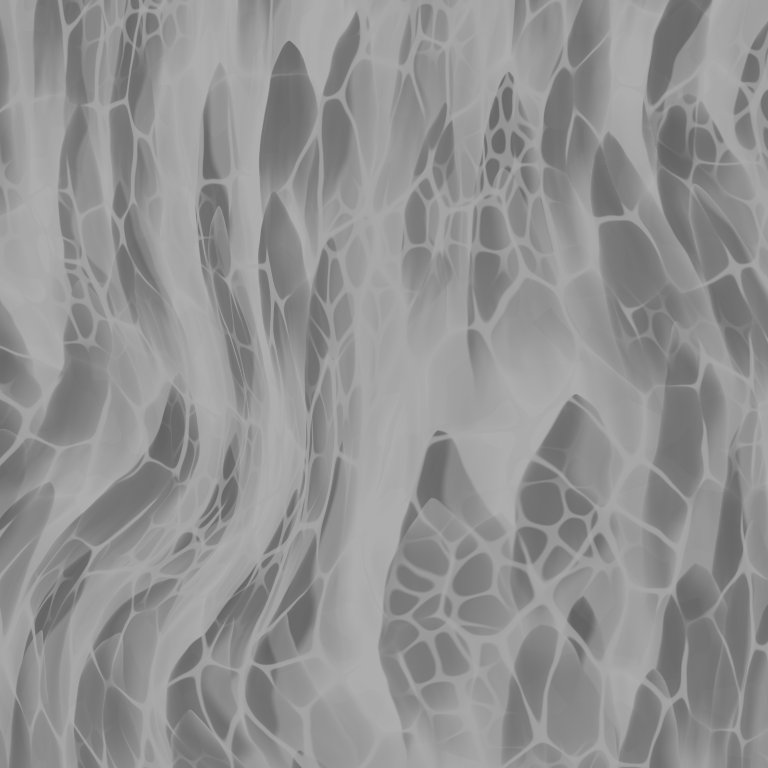
A WebGL 1 fragment shader for this texture:

```glsl
precision highp float;
// Grey cliff of overlapping pointed rock shards, crossed by pale branching veins.

#define SHARD_FREQ vec2(8.2, 4.6)   // shards per canvas, across and up
#define VEIN_FREQ vec2(17.0, 8.0)   // coarse cracks
#define CRACK_FREQ vec2(31.0, 19.0) // fine cracks
#define VEIN_WIDTH 0.0025
#define SOFT 0.0016                 // edge smoothing
#define DARK 0.405
#define MID 0.505
#define PALE 0.655
#define BEND 0.22                   // strength of the large warp
#define TWIRL 0.9                   // lean of the slanted outcrop, radians

uniform vec2 u_resolution;

float hash(vec2 p) {
  return fract(sin(dot(p, vec2(127.1, 311.7))) * 43758.5453);
}

vec2 hash2(vec2 p) {
  return vec2(hash(p), hash(p + 37.3));
}

float noise(vec2 p) {
  vec2 i = floor(p), f = fract(p);
  f = f * f * (3.0 - 2.0 * f);
  return mix(mix(hash(i), hash(i + vec2(1.0, 0.0)), f.x),
             mix(hash(i + vec2(0.0, 1.0)), hash(i + 1.0), f.x), f.y);
}

float fbm(vec2 p) {
  return 0.55 * noise(p) + 0.3 * noise(p * 2.1 + 7.0) + 0.15 * noise(p * 4.3 + 19.0);
}

// Bends the vertical grain and tips one region into a diagonal outcrop.
vec2 warp(vec2 p) {
  vec2 r = p - vec2(0.2, 0.26);
  float a = TWIRL * exp(-dot(r, r) * 14.0);
  p += mat2(cos(a), sin(a), -sin(a), cos(a)) * r - r;
  p.x += BEND * (noise(p * 2.3 + 4.0) - 0.5) - 0.08 * p.y;
  p += 0.022 * (vec2(fbm(p * vec2(15.0, 9.0)), fbm(p * vec2(13.0, 10.0) + 50.0)) - 0.5);
  return p;
}

// Stretched cells: x = distance to the border in canvas units, y = cell random.
vec2 cells(vec2 p, vec2 freq) {
  vec2 q = p * freq, base = floor(q), f = q - base;
  vec2 nearest = vec2(0.0), id = vec2(0.0);
  float best = 9.0;
  for (int j = -1; j <= 1; j++) {
    for (int i = -1; i <= 1; i++) {
      vec2 g = vec2(float(i), float(j));
      vec2 r = g + hash2(base + g) - f;
      if (dot(r, r) < best) { best = dot(r, r); nearest = r; id = base + g; }
    }
  }
  float sum = 1e-9; // soft minimum, which swells the junctions
  for (int j = -2; j <= 2; j++) {
    for (int i = -2; i <= 2; i++) {
      vec2 g = vec2(float(i), float(j));
      vec2 r = g + hash2(base + g) - f;
      vec2 n = r - nearest;
      if (dot(n, n) > 1e-4) {
        sum += exp(-260.0 * dot(0.5 * (r + nearest), n) / length(n * freq));
      }
    }
  }
  return vec2(-log(sum) / 260.0, hash(id + 11.0));
}

float line(float d, float width) {
  return smoothstep(width + SOFT, width - SOFT, d) * smoothstep(0.0, SOFT, width);
}

// Paints shards from the upper rows down, each fading into haze at its foot.
float shards(vec2 p, float tone) {
  vec2 q = p * SHARD_FREQ, base = floor(q);
  float grain = fbm(p * vec2(45.0, 7.0));
  for (int j = 0; j < 3; j++) {
    for (int i = -1; i <= 1; i++) {
      vec2 id = base + vec2(float(i), 2.0 - float(j));
      vec2 rnd = hash2(id), kind = hash2(id + 71.0);
      float halfWidth = mix(0.42, 0.78, kind.x);
      float t = (id.y + rnd.y - q.y) / mix(1.15, 2.0, kind.y);
      float x = (q.x - id.x - mix(0.2, 0.8, rnd.x)) / halfWidth;
      x += (kind.y - 0.5) * 0.5 * (t - 0.4);
      float w = pow(max(t, 0.0), 0.55) * (1.15 - 0.5 * t * t) - 0.04;
      float d = (w - abs(x)) * halfWidth / SHARD_FREQ.x;

      // A wandering ridge splits the dark left face from the lit right face.
      float ridge = (noise(vec2(rnd.x * 40.0, t * 4.0)) - 0.5) * 1.1 + 0.1;
      float blur = mix(0.04, 0.45, kind.x * kind.x);
      float lit = smoothstep(-blur, blur, x - ridge);
      float face = mix(DARK + 0.05 * rnd.y, MID + 0.06 * kind.y, lit);
      face += 0.07 * t * t + 0.06 * smoothstep(0.3, 1.0, x) + 0.05 * (grain - 0.5);
      float rim = exp(-max(d, 0.0) / 0.003) * smoothstep(0.25, 0.65, grain);
      face = mix(face, PALE, 0.75 * rim);

      float cover = smoothstep(-SOFT, SOFT, d);
      cover *= 1.0 - smoothstep(0.55, 1.0, t + 0.35 * (grain - 0.5));
      tone = mix(tone, face, cover);
    }
  }
  return tone;
}

void main() {
  vec2 p = warp(gl_FragCoord.xy / u_resolution);

  // Streaked haze in the gullies, then the rocks in front of it.
  float tone = mix(0.56, 0.69, fbm(p * vec2(22.0, 4.0) + 3.0));
  tone = shards(p, tone);

  // Facets and veins; slow noise breaks the lines and varies their width.
  vec2 vein = cells(p, VEIN_FREQ);
  vec2 crack = cells(p + 5.0, CRACK_FREQ);
  float veinWidth = VEIN_WIDTH * (2.1 * noise(p * 17.0 + 9.0) - 0.35);
  float crackWidth = VEIN_WIDTH * (2.4 * noise(p * vec2(9.0, 7.0) + 31.0) - 1.25);
  tone += 0.045 * (vein.y - 0.5) + 0.018 * (crack.y - 0.5);
  tone += 0.035 * exp(-vein.x / 0.008);
  tone = mix(tone, PALE, 0.8 * line(vein.x, veinWidth));
  tone = mix(tone, PALE, 0.7 * line(crack.x, crackWidth));

  gl_FragColor = vec4(vec3(clamp(tone, 0.39, 0.68)), 1.0);
}
```
